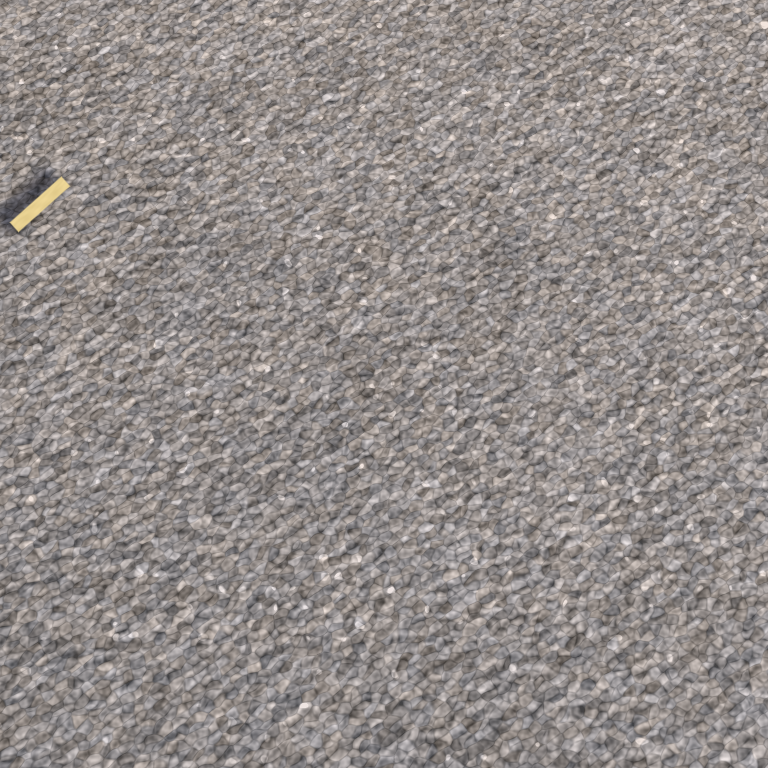
Reproduce this texture procedurally as a WebGL 1 fragment shader.

```glsl
precision highp float;
uniform vec2 u_resolution;

#define STONE_SCALE 92.0
#define RELIEF_SCALE 78.0
#define CHIP_SCALE 48.0
#define STREAK_ANGLE 0.65
#define STREAK_STRETCH 1.45
#define PERSPECTIVE 0.28
#define BASE_TONE 0.608
#define RELIEF_GAIN 0.21
#define STONE_GAIN 0.19
#define GRIT_GAIN 0.17
#define GAP_GAIN 0.11
#define CHIP_GAIN 0.27

vec2 hash2(vec2 p) {
  vec3 q = fract(p.xyx * vec3(0.1031, 0.1030, 0.0973));
  q += dot(q, q.yzx + 33.33);
  return fract((q.xx + q.yz) * q.zy);
}

vec2 gradientAt(vec2 cell) {
  float angle = 6.2832 * hash2(cell).x;
  return vec2(cos(angle), sin(angle));
}

float gradientNoise(vec2 p) {
  vec2 i = floor(p), f = p - i;
  vec2 u = f * f * f * (f * (f * 6.0 - 15.0) + 10.0);
  vec2 e = vec2(1.0, 0.0);
  float bottom = mix(dot(gradientAt(i), f), dot(gradientAt(i + e), f - e), u.x);
  float top = mix(dot(gradientAt(i + e.yx), f - e.yx), dot(gradientAt(i + 1.0), f - 1.0), u.x);
  return mix(bottom, top, u.y);
}

float height(vec2 p) {
  return gradientNoise(p) + 0.5 * gradientNoise(p * 1.9 + 17.3);
}

// Soft cells: x = tone, y = warmth, z = gap between stones
vec3 stones(vec2 p) {
  vec2 cell = floor(p), blend = vec2(0.0);
  float total = 0.0, nearest = 9.0, second = 9.0;
  for (int y = -1; y <= 1; y++) {
    for (int x = -1; x <= 1; x++) {
      vec2 id = cell + vec2(float(x), float(y));
      vec2 offset = id + 0.1 + 0.8 * hash2(id) - p;
      float d = dot(offset, offset);
      float weight = exp(-14.0 * d);
      blend += weight * (hash2(id + 71.7) - 0.5);
      total += weight;
      second = min(second, max(nearest, d));
      nearest = min(nearest, d);
    }
  }
  float gap = 1.0 - smoothstep(0.0, 0.32, sqrt(second) - sqrt(nearest));
  return vec3(blend / max(total, 1e-6), gap);
}

// Sparse pale chips with uneven outlines
float chips(vec2 p) {
  vec2 id = floor(p);
  vec2 pick = hash2(id + 211.0);
  vec2 d = p - id - 0.35 - 0.3 * hash2(id + 13.0);
  float radius = mix(0.13, 0.27, pick.y * pick.y) + 0.07 * gradientNoise(p * 4.0);
  float shape = 1.0 - smoothstep(radius - 0.06, radius + 0.06, length(d));
  return shape * smoothstep(0.82, 1.0, pick.x);
}

float box(vec2 p, vec2 halfSize) {
  vec2 d = abs(p) - halfSize;
  return length(max(d, 0.0)) + min(max(d.x, d.y), 0.0);
}

vec3 asphalt(vec2 uv) {
  // Grains shrink toward the far edge, and lean along the streaks
  vec2 ground = vec2(uv.x - 0.5, uv.y) * (0.88 + PERSPECTIVE * uv.y) + 1.0;
  float c = cos(STREAK_ANGLE), s = sin(STREAK_ANGLE);
  vec2 streak = vec2(c * ground.x + s * ground.y, c * ground.y - s * ground.x);
  streak.x /= STREAK_STRETCH;
  vec2 bend = vec2(gradientNoise(ground * 60.0), gradientNoise(ground * 60.0 + 31.0));

  // Relief lit from the upper left
  vec2 reliefPos = streak * RELIEF_SCALE + 0.35 * bend;
  float relief = height(reliefPos) - height(reliefPos + vec2(0.05, 0.5));
  vec3 stone = stones(streak * STONE_SCALE * 1.1 + 0.4 * bend);
  float grit = gradientNoise(ground * 170.0);
  float patches = gradientNoise(ground * 5.0) + 0.6 * gradientNoise(ground * 17.0);

  float tone = BASE_TONE + RELIEF_GAIN * relief + STONE_GAIN * stone.x;
  tone += GRIT_GAIN * grit - GAP_GAIN * stone.z + 0.04 * patches;
  tone += 0.035 * (uv.y - 0.5) + 0.025 * (uv.x - 0.5);
  tone += CHIP_GAIN * chips(ground * CHIP_SCALE + 0.3 * bend);
  tone = clamp(tone, 0.27, 0.94);

  float warmth = 0.045 * stone.y + 0.012 * (uv.y - 0.5);
  return tone * vec3(1.0, 0.957, 0.942) + warmth * vec3(0.6, 0.0, -0.8);
}

void main() {
  vec2 uv = gl_FragCoord.xy / u_resolution;
  float pixel = 1.0 / u_resolution.y;
  vec3 color = asphalt(uv);

  // Pale wooden stick and its shadow
  vec2 along = normalize(vec2(0.065, 0.058));
  vec2 local = uv - vec2(0.052, 0.734);
  local = vec2(dot(local, along), dot(local, vec2(-along.y, along.x)));
  float shadow = 1.0 - smoothstep(0.0, 0.022, box(local - vec2(-0.008, 0.012), vec2(0.036, 0.008)));
  color *= mix(vec3(1.0), vec3(0.52, 0.54, 0.6), shadow);
  float stick = box(local, vec2(0.045, 0.0085));
  vec3 wood = vec3(0.91, 0.82, 0.57) + 0.05 * gradientNoise(local * vec2(60.0, 260.0));
  color = mix(color, wood, 1.0 - smoothstep(-pixel, pixel, stick));

  gl_FragColor = vec4(color, 1.0);
}
```
